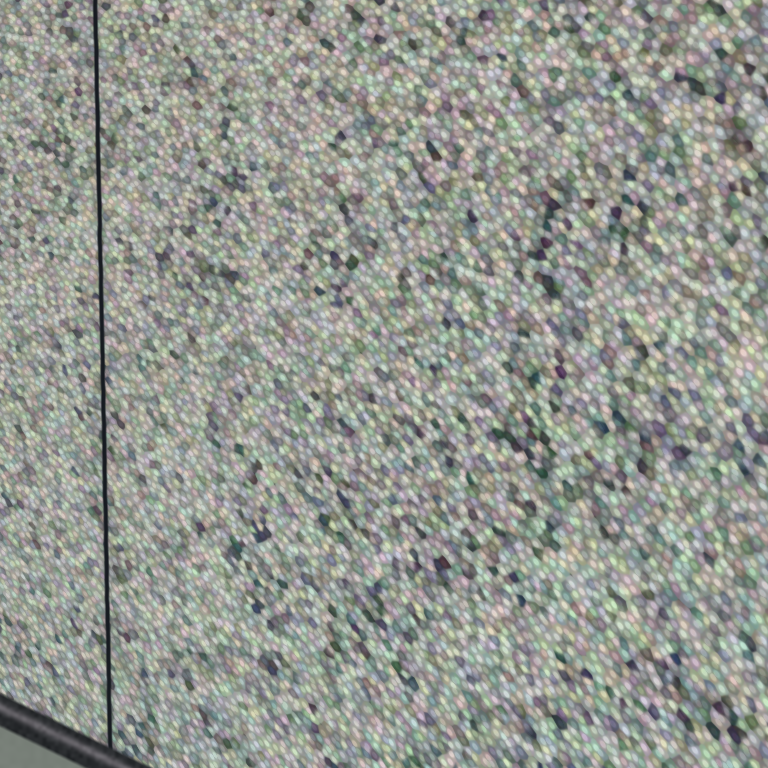
A Shadertoy shader for this texture:

```glsl
// A speckled granite panel seen at a slant, with a dark vertical seam and a
// rail across the lower left corner. Soft stretched Voronoi grains are laid
// on a fan-shaped grid, so that they grow toward the right.

// Hash without sine: three random values per lattice point
vec3 hash3(vec2 p) {
    vec3 h = fract(vec3(p.xyx) * vec3(0.1031, 0.1030, 0.0973));
    h += dot(h, h.yxz + 33.33);
    return fract((h.xxy + h.yzz) * h.zyx);
}

float valueNoise(vec2 p) {
    vec2 cell = floor(p), f = fract(p);
    f = f * f * (3.0 - 2.0 * f);
    float low = mix(hash3(cell).x, hash3(cell + vec2(1, 0)).x, f.x);
    float high = mix(hash3(cell + vec2(0, 1)).x, hash3(cell + vec2(1, 1)).x, f.x);
    return mix(low, high, f.y);
}

// Perspective fan, then grains stretched along a falling diagonal
vec2 grainSpace(vec2 uv) {
    float depth = uv.x + 1.3;
    vec2 fan = vec2(log(depth), (uv.y - 0.7) / depth);
    vec2 along = vec2(0.64, -0.77);
    return 195.0 * vec2(dot(fan, along) * 0.72, dot(fan, vec2(-along.y, along.x)) * 1.1);
}

vec3 grainColor(vec2 id, float cluster) {
    vec3 rnd = hash3(id + 71.0);
    float lightness = clamp(rnd.x + 0.4 * (cluster - 0.5), 0.0, 1.0);
    vec3 tone = mix(vec3(0.24, 0.265, 0.285), vec3(0.80, 0.81, 0.765), pow(lightness, 0.45));
    vec3 tint = hash3(id + 213.0) - 0.5;
    return tone + 0.13 * (tint - dot(tint, vec3(0.333)));
}

// Blend of nearby grains, darker in the gaps between them
vec3 granite(vec2 p) {
    vec2 cell = floor(p);
    float cluster = 0.6 * valueNoise(p * 0.33) + 0.4 * valueNoise(p * 0.11 + 40.0);
    vec3 sum = vec3(0.0);
    float total = 0.0001, nearest = 0.0;
    for (int y = -1; y <= 1; y++) {
        for (int x = -1; x <= 1; x++) {
            vec2 id = cell + vec2(x, y);
            vec2 d = id + 0.1 + 0.8 * hash3(id).xy - p;
            float weight = exp(-9.0 * dot(d, d));
            sum += weight * grainColor(id, cluster);
            total += weight;
            nearest = max(nearest, weight);
        }
    }
    float relief = mix(0.84, 1.06, smoothstep(0.0, 0.65, nearest));
    return sum / total * relief;
}

void mainImage(out vec4 fragColor, in vec2 fragCoord) {
    vec2 uv = fragCoord / iResolution.xy;
    float soft = 0.0016;

    // Stone, with a different set of grains on each side of the seam
    float seam = uv.x - mix(0.144, 0.124, uv.y) - 0.001 * (valueNoise(uv.yy * 45.0) - 0.5);
    vec2 p = grainSpace(uv) + (seam < 0.0 ? vec2(57.0, 31.0) : vec2(0.0));
    vec3 color = granite(p);

    // Calmer contrast on the far side, fine colour noise over all
    color = mix(vec3(0.655, 0.665, 0.635), color, mix(0.78, 1.0, smoothstep(0.0, 0.7, uv.x)));
    color += 0.03 * (vec3(valueNoise(uv * 300.0), valueNoise(uv * 300.0 + 91.0),
                          valueNoise(uv * 300.0 + 173.0)) - 0.5);
    color += mix(vec3(-0.008, 0.004, 0.004), vec3(0.010, 0.0, -0.010), uv.y);

    // Dark seam with a faint shadow
    color *= 1.0 - 0.14 * exp(-abs(seam) * 170.0);
    float seamMask = 1.0 - smoothstep(0.0027 - soft, 0.0027 + soft, abs(seam));
    color = mix(color, vec3(0.09, 0.105, 0.13), seamMask);

    // Rail: dark lip, dull highlight, dark underside, then the plain corner
    float rail = (uv.y + 0.49 * uv.x - 0.097) * 0.9;
    vec3 metal = mix(vec3(0.15, 0.16, 0.17), vec3(0.40, 0.39, 0.41),
                     exp(-pow((rail + 0.016) / 0.006, 2.0)));
    metal += 0.07 * (valueNoise(uv * 190.0) - 0.5);
    vec3 corner = vec3(0.47, 0.50, 0.47) + 0.02 * (valueNoise(uv * 120.0) - 0.5);
    metal = mix(corner, metal, smoothstep(-0.041, -0.035, rail));
    color = mix(metal, color, smoothstep(-0.003, 0.003, rail));

    fragColor = vec4(clamp(color, 0.0, 1.0), 1.0);
}
```
